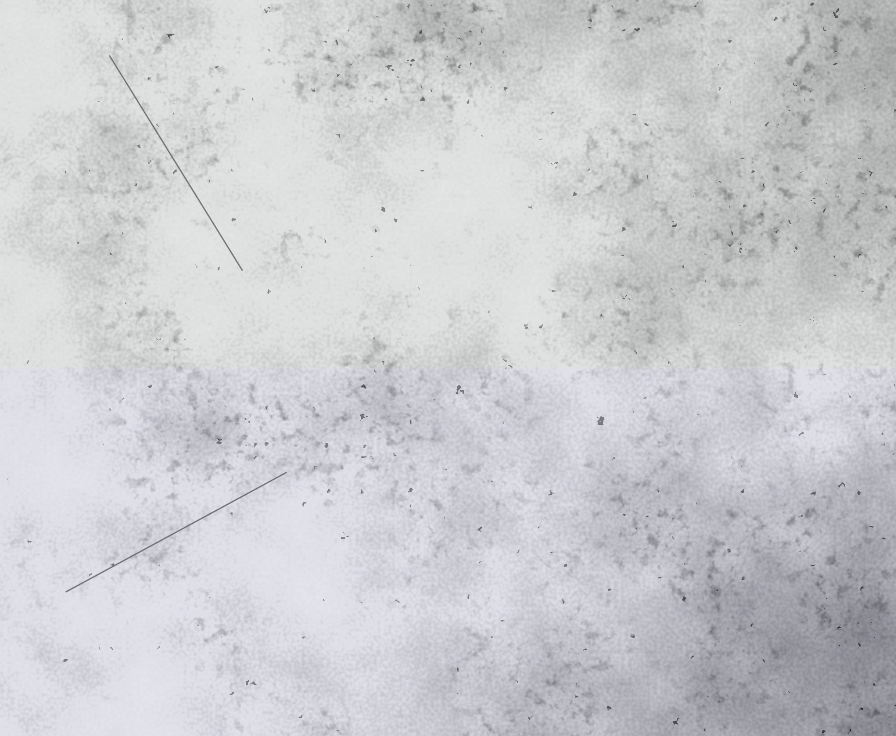
This texture is drawn by a WebGL 1 fragment shader. Its source:

```glsl
precision highp float;
uniform vec2 u_resolution;

#define BASE_TONE 0.89
#define CLOUD_DEPTH 0.24
#define MOTTLE_DEPTH 0.16
#define STAIN_DEPTH 0.21
#define GRAIN_DEPTH 0.075
#define PIT_DEPTH 0.36
#define SEAM_HEIGHT 0.5
#define LINE_WIDTH 0.0017
#define LINE_TONE 0.42
#define UPPER_TINT vec3(-0.002, 0.004, 0.002)
#define LOWER_TINT vec3(-0.002, 0.000, 0.036)

float hash(vec2 p) {
  vec3 q = fract(vec3(p.xyx) * 0.1031);
  q += dot(q, q.yzx + 33.33);
  return fract((q.x + q.y) * q.z);
}

float cornerSlope(vec2 cell, vec2 offset) {
  float angle = 6.2832 * hash(cell);
  return dot(vec2(cos(angle), sin(angle)), offset);
}

float gradientNoise(vec2 p) {
  vec2 i = floor(p), f = fract(p);
  vec2 u = f * f * f * (f * (f * 6.0 - 15.0) + 10.0);
  vec2 e = vec2(1.0, 0.0);
  float low = mix(cornerSlope(i, f), cornerSlope(i + e, f - e), u.x);
  float high = mix(cornerSlope(i + e.yx, f - e.yx), cornerSlope(i + 1.0, f - 1.0), u.x);
  return mix(low, high, u.y);
}

float fbm(vec2 p) {
  float sum = 0.0, amplitude = 0.5;
  for (int i = 0; i < 5; i++) {
    sum += amplitude * gradientNoise(p);
    p = mat2(1.6, 1.2, -1.2, 1.6) * p + 17.3;
    amplitude *= 0.5;
  }
  return sum;
}

// Ragged pits, at most one per cell, more frequent where wear is high
float pits(vec2 p, float cells, float wear, float pixel) {
  vec2 q = p * cells + 0.3 * vec2(gradientNoise(p * 190.0), gradientNoise(p * 190.0 + 41.0));
  vec2 cell = floor(q);
  vec2 center = 0.3 + 0.4 * vec2(hash(cell + 3.7), hash(cell + 91.2));
  float radius = mix(0.04, 0.14, hash(cell + 57.1));
  float edge = 0.7 * pixel * cells;
  float dotMask = 1.0 - smoothstep(radius - edge, radius + edge, length(fract(q) - center));
  return dotMask * step(hash(cell + 23.9), 0.01 + 0.17 * wear);
}

// Pixel coverage of a thin straight scratch
float scratch(vec2 p, vec2 a, vec2 b, float pixel) {
  vec2 along = b - a;
  float t = clamp(dot(p - a, along) / dot(along, along), 0.0, 1.0);
  float d = length(p - a - along * t);
  float coverage = clamp((0.5 * (LINE_WIDTH + pixel) - d) / pixel, 0.0, 1.0);
  return min(coverage, LINE_WIDTH / pixel);
}

// Broad falloff towards the right side and its corners
float broadShade(vec2 p, float aspect) {
  float right = smoothstep(0.0, 1.0, p.x / aspect);
  float lowCorner = 1.0 - smoothstep(0.0, 0.55, length(p - vec2(aspect, 0.03)));
  float highCorner = 1.0 - smoothstep(0.0, 0.32, length(p - vec2(aspect, 1.0)));
  float floorBand = (1.0 - smoothstep(0.0, 0.4, p.y)) * smoothstep(0.1, 0.7, p.x);
  return 0.075 * right + 0.17 * lowCorner + 0.15 * highCorner + 0.05 * floorBand;
}

void main() {
  float pixel = 1.0 / u_resolution.y;
  float aspect = u_resolution.x * pixel;
  vec2 p = gl_FragCoord.xy * pixel;

  // Soft clouds and the worn patches that carry stains
  float cloud = fbm(p * 3.6 + 7.0);
  float mottle = fbm(p * 13.0 + 31.0);
  float inland = smoothstep(0.0, 0.3, p.x);
  float wear = smoothstep(-0.22, 0.28, 0.7 * fbm(p * 6.0 + 53.0) - 0.5 * cloud + 0.4 * mottle);
  wear *= mix(0.3, 1.0, inland);

  // Fine flecks and grain
  float fleck = smoothstep(0.02, 0.36, fbm(p * 48.0 + 11.0));
  float fineFleck = smoothstep(0.08, 0.42, fbm(p * 100.0 + 71.0));
  float grain = gradientNoise(p * 205.0 + 5.0);

  float tone = BASE_TONE - broadShade(p, aspect);
  tone += CLOUD_DEPTH * cloud * mix(0.5, 1.0, inland) + MOTTLE_DEPTH * mottle;
  tone -= STAIN_DEPTH * wear * (fleck + 0.8 * fineFleck) + 0.03 * wear;
  tone += GRAIN_DEPTH * grain;
  tone = min(tone, 0.87 + 0.25 * (tone - 0.87) + 0.75 * min(tone - 0.87, 0.0));

  // Dark pits in two sizes
  float pitWear = wear * mix(0.35, 1.0, p.x / aspect);
  float pitMask = max(pits(p, 62.0, pitWear, pixel), pits(p + 3.1, 31.0, 0.35 * pitWear, pixel));
  tone -= PIT_DEPTH * pitMask;

  // Two thin scratches
  float lines = max(scratch(p, vec2(0.149, 0.924), vec2(0.329, 0.633), pixel),
                    scratch(p, vec2(0.090, 0.196), vec2(0.389, 0.358), pixel));
  tone = mix(tone, LINE_TONE, lines);

  // Neutral upper half, bluish lower half
  float upper = smoothstep(SEAM_HEIGHT - 0.003, SEAM_HEIGHT + 0.003, p.y);
  gl_FragColor = vec4(clamp(vec3(tone) + mix(LOWER_TINT, UPPER_TINT, upper), 0.0, 1.0), 1.0);
}
```
